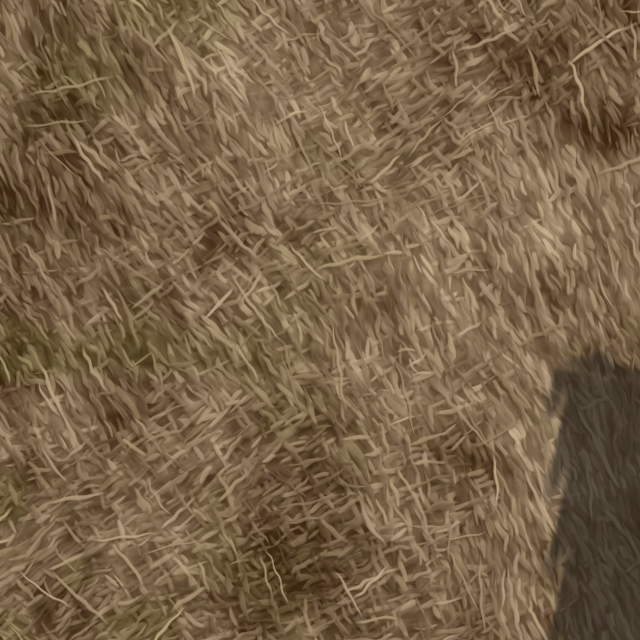
A Shadertoy shader for this texture:

```glsl
// Matted dry grass: layers of short tapered blades over dark thatch, with a few
// long pale stalks on top. Every blade takes its lean from a field over the
// canvas; clumped noise adds dark hollows, green patches and a cast shadow.

float hash(vec2 p) {
    return fract(sin(dot(p, vec2(127.1, 311.7))) * 43758.5453);
}

vec4 hash4(vec2 p) {
    float n = dot(p, vec2(127.1, 311.7));
    return fract(sin(vec4(n, n + 17.3, n + 41.9, n + 73.1)) * 43758.5453);
}

float noise(vec2 p) {
    vec2 i = floor(p), f = fract(p);
    f = f * f * (3.0 - 2.0 * f);
    return mix(mix(hash(i), hash(i + vec2(1, 0)), f.x),
               mix(hash(i + vec2(0, 1)), hash(i + vec2(1, 1)), f.x), f.y);
}

float fbm(vec2 p) {
    return 0.62 * noise(p) + 0.38 * noise(p * 2.3 + 7.3);
}

// Soft spot centred on c with radii r
float spot(vec2 p, vec2 c, vec2 r) {
    vec2 d = (p - c) / r;
    return exp(-dot(d, d));
}

// Steep leaning blades at the top and right, more crossing ones lower down
float leanAngle(vec2 p, vec2 rnd) {
    float wave = sin(p.x * 9.0 + 2.0 * sin(p.y * 7.0)) * sin(p.y * 11.0 + p.x * 4.0);
    float crossing = 0.2 + 0.42 * smoothstep(0.5, 0.15, p.y) + 0.2 * wave;
    crossing += 0.45 * spot(p, vec2(0.63, 0.83), vec2(0.16, 0.17));
    crossing *= 1.0 - 0.9 * smoothstep(0.7, 0.82, p.x) * smoothstep(0.9, 0.75, p.y);
    float steep = -0.95 - 0.25 * smoothstep(0.3, 0.9, p.x) + 0.2 * wave;
    float shallow = 0.45 + 0.25 * wave;
    return (rnd.x < crossing ? shallow : steep) + (rnd.y - 0.5) * 0.7;
}

// Lays one layer of blades over "grass", which holds tone and green tint
vec2 addBlades(vec2 grass, vec2 p, float cell, float width, float density, float lift, float seed) {
    vec2 shift = vec2(0.37, 0.61) * seed;
    vec2 home = floor(p / cell + shift);
    for (int y = -1; y <= 1; y++)
    for (int x = -1; x <= 1; x++) {
        vec2 id = home + vec2(x, y);
        vec4 r = hash4(id + seed * 19.7);
        vec2 root = (id + r.xy - shift) * cell;
        vec2 q = p - root;
        float reach = cell * mix(0.4, 0.95, r.z * r.z);

        // Skip blades that cannot reach this point
        if (r.w > density || dot(q, q) > reach * reach) continue;
        vec4 s = hash4(id + seed * 31.3 + 5.1);
        float a = leanAngle(root, s.xy);
        q = vec2(q.x * cos(a) + q.y * sin(a), q.y * cos(a) - q.x * sin(a));

        // Curved, tapered blade in its own frame
        float along = q.x / reach;
        float across = q.y + (s.z - 0.5) * 0.15 * cell * along * along;
        float halfWidth = width * mix(0.6, 1.35, s.w) * (1.0 - 0.6 * along * along);
        float ends = smoothstep(1.0, 0.6, abs(along));
        float soft = 0.0017;
        float body = ends * smoothstep(halfWidth + soft, halfWidth - soft, abs(across));
        float under = ends * smoothstep(halfWidth * 2.2 + soft, halfWidth * 0.5, abs(across + halfWidth));

        float tone = lift + (fract(s.w * 7.7 + r.z * 3.1) - 0.5) * 0.6;
        tone += 0.08 * clamp(across / halfWidth, -1.0, 1.0);
        grass.x *= 1.0 - 0.18 * under;
        grass = mix(grass, vec2(tone, s.z - 0.5), body * 0.88);
    }
    return grass;
}

void mainImage(out vec4 fragColor, in vec2 fragCoord) {
    vec2 uv = fragCoord / iResolution.y;

    // A slight ripple keeps the blades from looking ruled
    vec2 p = uv + 0.0013 * sin(uv.yx * 140.0 + 3.0 * sin(uv * 67.0));

    // Dark thatch, then blades from coarse to fine
    vec2 grass = vec2(0.15 + 0.4 * noise(p * 60.0), 0.0);
    for (int i = 0; i < 12; i++) {
        float k = float(i) / 11.0;
        grass = addBlades(grass, p, mix(0.052, 0.036, k), mix(0.005, 0.0029, k),
                          0.95, 0.57 + 0.07 * k, float(i) + 1.0);
    }

    // Clumps leave dark gaps, stretched along the common lean
    vec2 lean = vec2(uv.x * 0.87 + uv.y * 0.5, (uv.y * 0.87 - uv.x * 0.5) * 0.6);
    float tone = grass.x + 0.4 * (fbm(lean * 38.0) - 0.5);
    tone += 0.38 * (fbm(lean * 14.0 + 5.0) - 0.5);
    tone += 0.32 * (fbm(uv * 5.0 + 3.7) - 0.5);

    // Broad hollows and sunlit areas
    tone -= 0.2 * spot(uv, vec2(0.25, 0.4), vec2(0.09, 0.2));
    tone -= 0.16 * spot(uv, vec2(0.08, 0.7), vec2(0.17, 0.14));
    tone -= 0.12 * spot(uv, vec2(0.12, 0.9), vec2(0.1, 0.08));
    tone -= 0.34 * spot(uv, vec2(0.94, 0.79), vec2(0.1, 0.045));
    tone -= 0.18 * spot(uv, vec2(0.45, 0.14), vec2(0.1, 0.14));
    tone += 0.13 * spot(uv, vec2(0.7, 0.58), vec2(0.27, 0.22));
    tone += 0.08 * spot(uv, vec2(0.45, 0.85), vec2(0.2, 0.1));

    // Sparse long stalks stay bright over the hollows
    vec2 stalks = vec2(tone, grass.y);
    for (int i = 0; i < 2; i++)
        stalks = addBlades(stalks, p, 0.09, 0.0025, 0.6, 0.86, float(i) + 31.0);
    tone = clamp(stalks.x, -0.06, 1.15);
    vec3 col = mix(vec3(0.265, 0.18, 0.095), vec3(0.70, 0.61, 0.49), tone);

    // Sparse olive growth toward the left
    float green = 0.5 * smoothstep(0.52, 0.75, noise(uv * 9.0 + 11.0)) * smoothstep(0.75, 0.1, uv.x);
    green += 0.45 * spot(uv, vec2(0.12, 0.88), vec2(0.1, 0.07));
    col += vec3(-0.025, 0.012, -0.045) * green;
    col += vec3(-0.012, 0.008, -0.022) * stalks.y;

    // Cast shadow at the lower right
    vec2 edge = uv + 0.012 * sin(uv.yx * 50.0 + 2.0 * sin(uv * 90.0));
    float shade = smoothstep(0.85, 0.885, edge.x)
                * smoothstep(0.475, 0.42, edge.y + 0.4 * abs(edge.x - 0.92));
    vec3 shaded = mix(vec3(0.27, 0.225, 0.17), col * vec3(0.55, 0.57, 0.59), 0.6);
    col = mix(col, shaded, shade);

    fragColor = vec4(clamp(col, 0.0, 1.0), 1.0);
}
```
